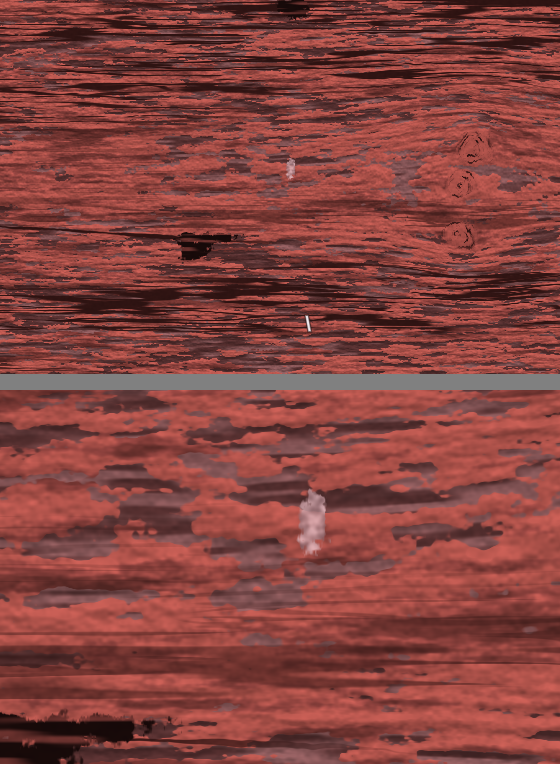
Top, the full canvas; bottom, a detail of the centre.
Give the GLSL for this texture, as a WebGL 1 fragment shader.

```glsl
precision highp float;
// Weathered red paint on a wooden board: noise stretched along the grain makes
// flaked paint, bare fibres and thin cracks. The grain bows around three knots;
// holes, a split, a pale chip and a nail are distance shapes on top.

uniform vec2 u_resolution;

#define PAINT vec3(0.675, 0.318, 0.287)
#define PAINT_SHADE vec3(0.565, 0.262, 0.245)
#define PAINT_DEEP vec3(0.42, 0.195, 0.18)
#define WOOD_DARK vec3(0.325, 0.18, 0.18)
#define WOOD_GREY vec3(0.53, 0.34, 0.345)
#define CRACK_COLOR vec3(0.18, 0.075, 0.07)
#define WEAR 0.445
#define FLAKE_SCALE vec2(13.0, 98.0)
#define PATCH_SCALE vec2(11.0, 50.0)
#define CRACK_SCALE vec2(1.9, 56.0)
#define RELIEF 1.3

float hash(vec2 p) {
  vec3 h = fract(p.xyx * vec3(0.1031, 0.1030, 0.0973));
  h += dot(h, h.yzx + 33.33);
  return fract((h.x + h.y) * h.z);
}

float noise(vec2 p) {
  vec2 i = floor(p), f = fract(p);
  f = f * f * (3.0 - 2.0 * f);
  return mix(mix(hash(i), hash(i + vec2(1, 0)), f.x),
             mix(hash(i + vec2(0, 1)), hash(i + vec2(1, 1)), f.x), f.y);
}

float fbm(vec2 p) {
  float sum = 0.0, weight = 0.46;
  for (int i = 0; i < 4; i++) {
    sum += weight * noise(p);
    p = p * vec2(2.6, 1.7) + 17.3;
    weight *= 0.6;
  }
  return sum;
}

// Knot centre and radius
vec3 knot(int i) {
  if (i == 0) return vec3(1.27, 0.61, 0.052);
  if (i == 1) return vec3(1.235, 0.505, 0.045);
  return vec3(1.23, 0.375, 0.05);
}

// Board position to grain position: lines spread around the knots
vec2 grain(vec2 p) {
  vec2 d = p - vec2(1.24, 0.49);
  float y = p.y - 0.3 * d.y * exp(-d.x * d.x / 0.07 - d.y * d.y / 0.06);
  for (int i = 0; i < 3; i++) {
    vec2 k = p - knot(i).xy;
    y -= 0.4 * k.y * exp(-dot(k, k) / 0.006);
  }
  return vec2(p.x, y + 0.016 * noise(p * vec2(1.6, 2.0)) + 0.004 * noise(p * vec2(9.0, 14.0)));
}

// Band of better paint across the middle
float middleBand(float y) {
  float d = (y - 0.51) / 0.13;
  return exp(-d * d);
}

// Positive where paint is gone
float flaking(vec2 g, float middle) {
  float sound = smoothstep(0.7, 1.4, g.x) * smoothstep(0.3, 0.6, g.y);
  float wear = WEAR - 0.05 * middle - 0.05 * sound + 0.19 * (noise(g * vec2(1.2, 10.0)) - 0.5);
  return wear - mix(fbm(g * FLAKE_SCALE), fbm(g * PATCH_SCALE + 40.0), middle);
}

// Thin broken lines along the contours of stretched noise
float veins(vec2 g, vec2 scale) {
  float n = 0.75 * noise(g * scale) + 0.25 * noise(g * scale * vec2(4.0, 2.1) + 7.0);
  float width = 0.1 * smoothstep(0.25, 0.75, noise(g * vec2(4.0, 38.0) + 2.0));
  return (1.0 - smoothstep(width * 0.4, width + 0.015, abs(n - 0.5))) * smoothstep(0.0, 0.04, width);
}

// Coverage of a rough-edged ellipse
float roughSpot(vec2 p, vec2 centre, vec2 radius) {
  float d = length((p - centre) / radius) + 1.7 * (fbm(p * vec2(40.0, 75.0)) - 0.5);
  return 1.0 - smoothstep(0.8, 1.05, d);
}

void main() {
  float px = 1.0 / u_resolution.y;
  vec2 p = gl_FragCoord.xy * px;
  vec2 g = grain(p);
  float middle = middleBand(p.y);

  // Paint with ridges and grit
  float ridge = fbm(g * vec2(5.0, 75.0) + 9.0) + 0.04 * middle;
  float grit = 0.6 * noise(p * vec2(95.0, 150.0)) + 0.4 * noise(mat2(0.8, 0.6, -0.6, 0.8) * p * 230.0) - 0.5;
  vec3 color = mix(PAINT_SHADE, PAINT, smoothstep(0.37, 0.52, ridge + 0.15 * grit));
  color = mix(PAINT_DEEP, color, smoothstep(0.28, 0.42, ridge));

  // Bare wood, lit along the torn paint edges
  float flake = flaking(g, middle);
  float above = flaking(g + vec2(0.001, 0.004), middle);
  float bare = smoothstep(-0.015, 0.025, flake);
  float fibre = noise(g * vec2(16.0, 165.0));
  float grey = smoothstep(0.4, 0.9, fibre + 0.28 * middle + 0.5 * (noise(g * vec2(4.0, 22.0)) - 0.5));
  color = mix(color, mix(WOOD_DARK, WOOD_GREY, grey), bare);
  color *= 1.0 + RELIEF * clamp(above - flake, -0.17, 0.1);

  // Long thin cracks, gathered in the worn bands
  float band = smoothstep(0.25, 0.65, noise(g * vec2(0.9, 11.0) + 5.0)) * (1.0 - 0.8 * middle);
  float crack = max(veins(g, CRACK_SCALE), veins(g + 3.7, CRACK_SCALE * vec2(1.5, 1.6))) * band;

  // Knots: gnarled paint with wavering, broken rings
  for (int i = 0; i < 3; i++) {
    vec3 k = knot(i);
    vec2 d = (p - k.xy) * vec2(0.95, 1.1);
    float r = length(d) / k.z + 0.7 * (fbm(p * vec2(26.0, 24.0)) - 0.5);
    vec2 direction = d / (length(d) + 0.002);
    float inside = 1.0 - smoothstep(0.6, 1.15, r);
    float ring = fbm(vec2(r * 2.5, r * 6.5) + direction * 1.3 + 20.0 * k.xy);
    color = mix(color, mix(PAINT_DEEP, PAINT, smoothstep(0.32, 0.55, ring)), 0.9 * inside);
    crack = mix(crack, 1.0 - smoothstep(0.3, 0.4, ring), inside);
  }

  // Split running from the left edge, and the holes
  float splitY = 0.397 - 0.065 * p.x + 0.014 * (fbm(p.xx * vec2(7.0, 0.0)) - 0.5);
  float splitWidth = 0.0045 * noise(p.xx * vec2(14.0, 0.0)) * (1.0 - smoothstep(0.5, 1.0, p.x));
  float split = 1.0 - smoothstep(splitWidth, splitWidth + 1.5 * px, abs(p.y - splitY));
  split *= 1.0 - smoothstep(0.55, 0.95, p.x);
  float hole = max(roughSpot(p, vec2(0.545, 0.366), vec2(0.09, 0.014)),
                   roughSpot(p, vec2(0.52, 0.335), vec2(0.042, 0.028)));
  hole = max(hole, roughSpot(p, vec2(0.785, 0.98), vec2(0.045, 0.036)));
  color = mix(color, CRACK_COLOR, clamp(max(crack, split), 0.0, 1.0));
  color = mix(color, mix(CRACK_COLOR * 0.5, PAINT_DEEP, smoothstep(0.45, 0.9, fibre)), hole);

  // Pale chip and tilted nail with its shadow
  color = mix(color, vec3(0.7, 0.54, 0.56) + 0.4 * grit, 0.85 * roughSpot(p, vec2(0.777, 0.547), vec2(0.014, 0.024)));
  vec2 n = p - vec2(0.824, 0.135);
  n.x += 0.19 * n.y;
  float nail = max(abs(n.x) - 0.0035, abs(n.y) - 0.021);
  color = mix(color, CRACK_COLOR, 1.0 - smoothstep(0.0, 0.005, nail));
  color = mix(color, vec3(0.93, 0.9, 0.92), 1.0 - smoothstep(-px, px, nail));

  gl_FragColor = vec4(color * (1.0 + 0.18 * grit), 1.0);
}
```
